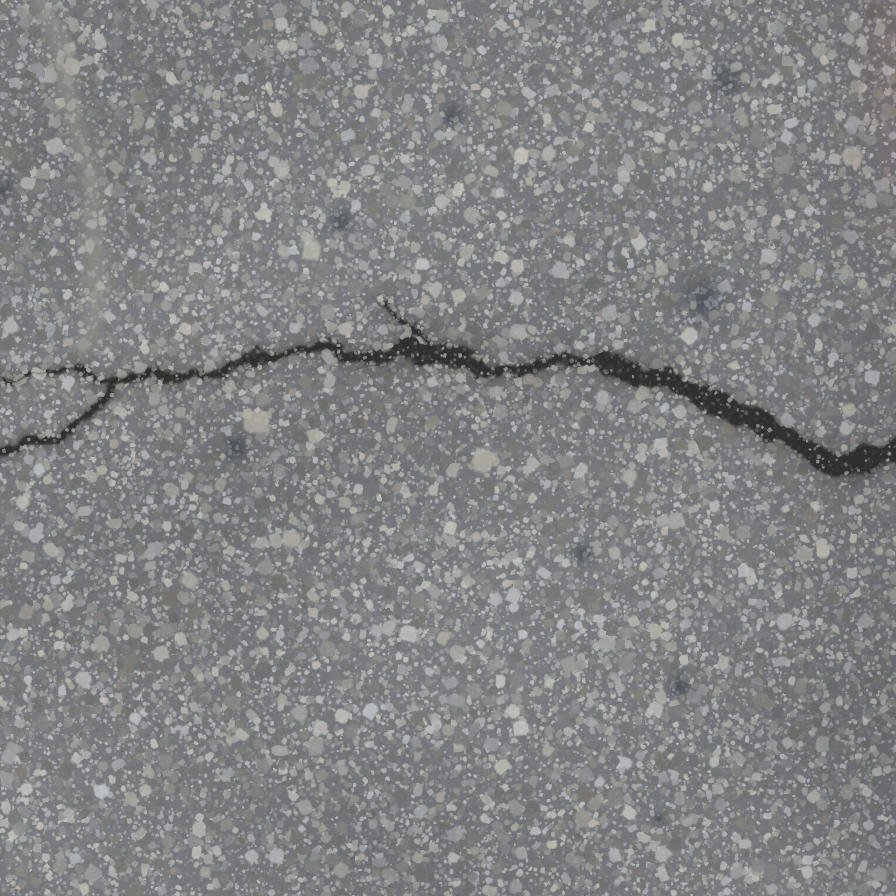
This texture is drawn by a Shadertoy shader. Its source:

```glsl
const vec3 BINDER = vec3(0.455, 0.465, 0.485);
const vec3 COOL_STONE = vec3(0.98, 1.0, 1.025);
const vec3 WARM_STONE = vec3(1.025, 1.01, 0.955);
const vec3 CRACK_COLOR = vec3(0.20, 0.20, 0.205);
const vec3 DUST_COLOR = vec3(0.60, 0.60, 0.575);
const float FINEST_SCALE = 190.0;
const float LAYER_RATIO = 1.5;
const int LAYERS = 4;
const float STONE_DARK = 0.43;
const float STONE_BRIGHT = 0.76;
const float STONE_OPACITY = 0.85;
const float CRACK_JITTER = 0.0028;

const vec2 MAIN_CRACK[19] = vec2[19](
    vec2(0.0, 0.496), vec2(0.065, 0.512), vec2(0.102, 0.534), vec2(0.122, 0.573),
    vec2(0.195, 0.583), vec2(0.247, 0.580), vec2(0.286, 0.603), vec2(0.371, 0.612),
    vec2(0.417, 0.598), vec2(0.456, 0.611), vec2(0.521, 0.595), vec2(0.579, 0.581),
    vec2(0.632, 0.603), vec2(0.703, 0.586), vec2(0.768, 0.566), vec2(0.833, 0.534),
    vec2(0.898, 0.501), vec2(0.935, 0.475), vec2(1.01, 0.503));
const vec2 LEFT_BRANCH[4] = vec2[4](
    vec2(0.0, 0.573), vec2(0.039, 0.586), vec2(0.098, 0.584), vec2(0.122, 0.573));
const vec2 SPUR[4] = vec2[4](
    vec2(0.432, 0.658), vec2(0.456, 0.633), vec2(0.488, 0.613), vec2(0.521, 0.603));
// Stains and large stones: centre, radius
const vec3 STAINS[9] = vec3[9](
    vec3(0.811, 0.911, 0.016), vec3(0.380, 0.753, 0.013), vec3(0.786, 0.665, 0.024),
    vec3(0.505, 0.870, 0.012), vec3(0.651, 0.382, 0.012), vec3(0.263, 0.501, 0.014),
    vec3(0.759, 0.234, 0.012), vec3(0.0, 0.790, 0.013), vec3(0.736, 0.085, 0.006));
const vec3 LARGE_STONES[7] = vec3[7](
    vec3(0.286, 0.529, 0.014), vec3(0.348, 0.721, 0.011), vec3(0.325, 0.398, 0.010),
    vec3(0.539, 0.486, 0.013), vec3(0.951, 0.826, 0.011), vec3(0.703, 0.468, 0.008),
    vec3(0.212, 0.352, 0.009));

vec3 hash3(vec2 p) {
    vec3 q = fract(p.xyx * vec3(0.1031, 0.1030, 0.0973));
    q += dot(q, q.yxz + 33.33);
    return fract((q.xxy + q.yzz) * q.zyx);
}

vec2 rotate(vec2 p, float a) {
    return mat2(cos(a), sin(a), -sin(a), cos(a)) * p;
}

// Size of an irregular convex pebble around the origin
float facet(vec2 q) {
    float sides = max(abs(q.x), abs(q.y) * 1.15);
    return max(sides, max(abs(0.62 * q.x + 0.75 * q.y), 0.8 * q.y - 0.7 * q.x));
}

// Cellular scatter of pebbles: coverage, tone, warmth
vec3 pebbles(vec2 p, float scale, float density, float seed, float px) {
    vec2 g = p * scale, cell = floor(g);
    float soft = 0.06 + 0.6 * scale * px;
    vec3 best = vec3(0.0);
    for (int y = -1; y <= 1; y++)
    for (int x = -1; x <= 1; x++) {
        vec2 id = cell + vec2(x, y);
        vec3 a = hash3(id + seed), b = hash3(id + seed + 217.0);
        vec2 q = rotate(g - id - 0.5 - 0.8 * (a.xy - 0.5), 6.2832 * b.x);
        q.x *= mix(1.0, 1.8, b.y);
        float d = facet(q) - mix(0.22, 0.56, a.z);
        float cover = smoothstep(soft, -soft, d) * step(b.z, density);
        if (cover > best.x) best = vec3(cover, fract(b.z * 61.7), fract(a.x * 37.3));
    }
    return best;
}

float segment(vec2 p, vec2 a, vec2 b) {
    vec2 ab = b - a;
    return length(p - a - ab * clamp(dot(p - a, ab) / dot(ab, ab), 0.0, 1.0));
}

float glow(vec2 p, vec2 centre, vec2 radius) {
    vec2 q = (p - centre) / radius;
    return exp(-dot(q, q));
}

// Signed distance to all crack paths, with varying width
float crackDistance(vec2 p) {
    vec2 w = p;
    for (float f = 75.0; f < 400.0; f *= 1.9)
        w += CRACK_JITTER * 75.0 / f * 1.3 * sin(f * p.yx + vec2(1.3, 4.1) + 2.0 * sin(f * 0.63 * p));
    float width = 0.0042 + 0.0055 * glow(p, vec2(0.48, 0.6), vec2(0.065, 0.2))
                + 0.0065 * smoothstep(0.62, 0.72, p.x);
    float d = 1.0;
    for (int i = 0; i < 18; i++)
        d = min(d, segment(w, MAIN_CRACK[i], MAIN_CRACK[i + 1]) - width);
    for (int i = 0; i < 3; i++) {
        d = min(d, segment(w, LEFT_BRANCH[i], LEFT_BRANCH[i + 1]) - 0.0018);
        d = min(d, segment(w, SPUR[i], SPUR[i + 1]) - 0.002 - 0.0025 * float(i));
    }
    return d;
}

void mainImage(out vec4 fragColor, in vec2 fragCoord) {
    vec2 p = fragCoord / iResolution.xy;
    float px = 1.0 / iResolution.y;

    // Aggregate, from fine grit to coarse stones
    vec3 color = BINDER;
    vec3 grit = vec3(0.0);
    float scale = FINEST_SCALE, relief = 0.0;
    for (int i = 0; i < LAYERS; i++) {
        vec3 s = pebbles(p, scale, 0.8 - 0.15 * float(i), 53.0 * float(i), px);
        if (i == 0) grit = s;
        vec3 stone = mix(STONE_DARK, STONE_BRIGHT, pow(s.y, 1.35)) * mix(COOL_STONE, WARM_STONE, s.z);
        color = mix(color, stone, s.x * STONE_OPACITY);
        relief = max(relief, s.x * s.y);
        scale /= LAYER_RATIO;
    }
    for (int i = 0; i < 7; i++) {
        vec3 s = LARGE_STONES[i];
        float d = facet(rotate(p - s.xy, 1.7 * float(i))) - s.z;
        color = mix(color, 0.69 * WARM_STONE, 0.8 * smoothstep(0.0015 + px, -0.0015 - px, d));
    }

    // Broad mottling, worn dusty strip and stains
    color += 0.01 * (sin(9.0 * p.x + 3.0 * sin(5.0 * p.y)) + sin(13.0 * p.y - 4.0 * p.x));
    color *= 1.0 - 0.07 * smoothstep(0.82, 1.0, p.x);
    color += vec3(0.03, -0.005, 0.0) * glow(p, vec2(1.0, 0.95), vec2(0.04, 0.2));
    float stripX = 0.108 - 0.32 * pow(max(p.y - 0.72, 0.0), 1.35) - 0.06 * max(0.72 - p.y, 0.0);
    float strip = exp(-pow((p.x - stripX + 0.003 * sin(45.0 * p.y)) / 0.014, 2.0));
    color = mix(color, DUST_COLOR, 0.5 * strip * smoothstep(0.58, 0.64, p.y));
    for (int i = 0; i < 9; i++)
        color *= 1.0 - vec3(0.30, 0.27, 0.23) * glow(p, STAINS[i].xy, STAINS[i].zz);

    // Crack: dirty rim, rough dark bed and loose grains
    float d = crackDistance(p) + 0.004 * (relief - 0.35);
    color *= 1.0 - vec3(0.17, 0.18, 0.20) * exp(-max(d, 0.0) / 0.008);
    float grains = grit.x * smoothstep(0.62, 1.0, grit.y);
    vec3 bed = CRACK_COLOR * (0.85 + 0.5 * grit.x * grit.y) + 0.3 * grains;
    color = mix(color, bed, 0.93 * smoothstep(0.0018 + px, -0.0018 - px, d));

    fragColor = vec4(clamp(color, 0.0, 1.0), 1.0);
}
```
